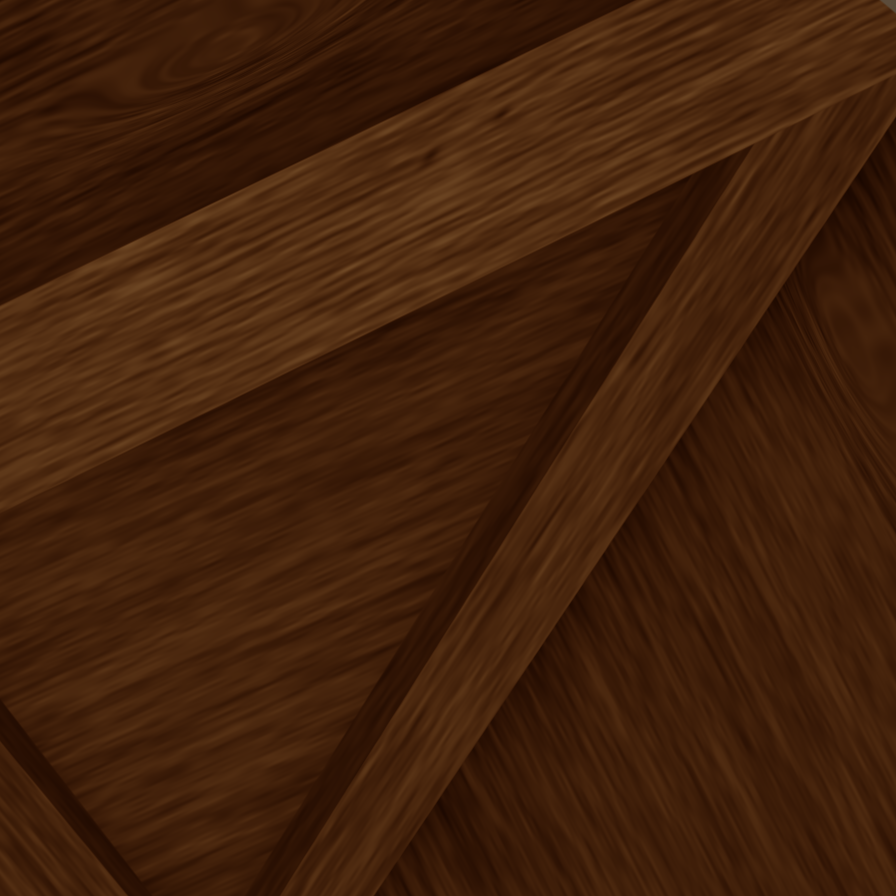
A three.js fragment shader for this texture:

```glsl
// Dark stained timber: a broad slanted beam and two braces over recessed grained panels.
#define EDGE_SOFT 0.0014
#define GRAIN_DEPTH 0.29
#define BEAM_TONE 0.69
#define BRACE_TONE 0.54
#define PANEL_TONE 0.43
#define SIDE_TONE 0.09
#define SHADOW_WIDTH 0.035
#define BEAM_ANGLE 0.454
#define BRACE_ANGLE 0.99

varying vec2 vUv;

float hash(vec2 p) {
  vec3 q = fract(p.xyx * vec3(0.1031, 0.1030, 0.0973));
  q += dot(q, q.yzx + 33.33);
  return fract((q.x + q.y) * q.z);
}

float noise(vec2 p) {
  vec2 i = floor(p), f = fract(p);
  f = f * f * (3.0 - 2.0 * f);
  return mix(mix(hash(i), hash(i + vec2(1, 0)), f.x),
             mix(hash(i + vec2(0, 1)), hash(i + vec2(1, 1)), f.x), f.y);
}

// Signed distance to the line a-b, positive on its left
float side(vec2 p, vec2 a, vec2 b) {
  vec2 d = normalize(b - a), r = p - a;
  return d.x * r.y - d.y * r.x;
}

float cover(float d) { return smoothstep(-EDGE_SOFT, EDGE_SOFT, d); }
float shadow(float d) { return exp(-max(d, 0.0) / SHADOW_WIDTH); }

vec2 turn(vec2 p, float a) {
  float c = cos(a), s = sin(a);
  return vec2(c * p.x + s * p.y, c * p.y - s * p.x);
}

// Fibres run along x; arch bends the rings about the origin
float grain(vec2 q, float rings, float arch, float seed) {
  vec2 k = q / vec2(0.17, 0.035);
  vec2 s = vec2(q.x, q.y + arch * exp(-dot(k, k))) + seed;
  float warp = noise(s * vec2(4.0, 14.0)) + 0.25 * noise(s * vec2(22.0, 60.0));
  float ring = sin(6.2832 * (s.y * rings + warp * 1.7));
  float strength = 0.25 + 0.75 * noise(s * vec2(4.0, 9.0) + 7.0);
  float broad = noise(s * vec2(2.5, 11.0) + 3.0) - 0.5;
  float streak = noise(s * vec2(2.5, 55.0)) - 0.5;
  float fibre = noise(s * vec2(9.0, 170.0)) - 0.5;
  float pore = noise(s * vec2(38.0, 290.0)) - 0.5;
  return ring * strength * 0.38 + broad * 0.35 + streak * 0.65 + fibre * 1.15 + pore * 1.0;
}

float knot(vec2 p, vec2 c) {
  vec2 q = turn(p - c, 0.8) / vec2(0.014, 0.005);
  return exp(-dot(q, q));
}

vec3 stain(float t) {
  t = clamp(t, -0.4, 1.35);
  return max(vec3(0.15, 0.055, 0.008) + t * vec3(0.24, 0.14, 0.045)
             + t * t * vec3(0.0, 0.045, 0.06), 0.0);
}

void main() {
  vec2 p = vUv;
  // Edges of the beam and braces
  float top = side(p, vec2(0.0, 0.659), vec2(0.71, 1.0));
  float bottom = side(p, vec2(0.0, 0.427), vec2(1.0, 0.917));
  float recess = side(p, vec2(0.0, 0.708), vec2(0.61, 1.0));
  float braceL = side(p, vec2(0.3125, 0.0), vec2(0.833, 0.826));
  float braceR = side(p, vec2(0.417, 0.0), vec2(1.0, 0.87));
  float braceSide = side(p, vec2(0.273, 0.0), vec2(0.768, 0.798));
  float footFace = side(p, vec2(0.0, 0.173), vec2(0.143, 0.0));
  float footSide = side(p, vec2(0.0, 0.22), vec2(0.17, 0.0));
  // Central panel
  float tone = PANEL_TONE + GRAIN_DEPTH * 0.8 * grain(turn(p, 0.42), 42.0, 0.0, 3.0);
  tone += 0.06 * (1.0 - smoothstep(0.1, 0.7, length(p - vec2(0.3, 0.35))));
  tone -= 0.24 * shadow(-bottom) + 0.16 * shadow(braceSide) + 0.2 * shadow(footSide);
  // Right panel, fibres running steeply down
  vec2 q = turn(p - vec2(0.94, 0.61), -1.10);
  float right = PANEL_TONE - 0.03 + GRAIN_DEPTH * 0.8 * grain(q, 44.0, 0.06, 11.0);
  right -= 0.34 * shadow(-braceR * 0.75) + 0.10 * smoothstep(0.45, 0.9, p.y);
  tone = mix(tone, right, cover(-braceR));
  // Side and face of the long brace
  float braceGrain = grain(turn(p, BRACE_ANGLE), 66.0, 0.0, 19.0);
  float darkSide = SIDE_TONE + 0.16 * braceGrain + 0.06 * (1.0 - p.y);
  tone = mix(tone, darkSide, cover(-braceSide) * cover(braceL));
  float brace = BRACE_TONE + GRAIN_DEPTH * braceGrain - 0.13 * shadow(-bottom);
  brace += 0.13 * exp(-abs(braceL) / 0.006) + 0.10 * exp(-abs(braceR) / 0.007);
  tone = mix(tone, brace, cover(-braceL) * cover(braceR));
  // Short brace in the lower left corner
  float footGrain = grain(turn(p, -0.88), 58.0, 0.0, 27.0);
  tone = mix(tone, SIDE_TONE + 0.14 * footGrain, cover(-footSide));
  float foot = BRACE_TONE - 0.04 + GRAIN_DEPTH * footGrain + 0.15 * exp(-abs(footFace) / 0.006);
  tone = mix(tone, foot, cover(-footFace));
  // Upper panel with arched rings, then the recessed side
  q = turn(p - vec2(0.26, 0.94), 0.46);
  float upper = 0.31 + GRAIN_DEPTH * 0.95 * grain(q, 62.0, 0.075, 35.0) - 0.1 * shadow(recess);
  float ledge = SIDE_TONE + 0.10 + 0.17 * grain(q, 45.0, 0.0, 41.0) - 0.08 * shadow(top * 2.0);
  tone = mix(tone, mix(ledge, upper, smoothstep(-0.004, 0.006, recess)), cover(top));
  // Broad beam with lit lower arris and small knots
  float beam = BEAM_TONE + GRAIN_DEPTH * 1.15 * grain(turn(p, BEAM_ANGLE), 82.0, 0.0, 52.0);
  beam += 0.10 * exp(-abs(top) / 0.012) + 0.17 * exp(-abs(bottom) / 0.012);
  beam -= 0.10 * smoothstep(0.55, 1.0, p.x);
  beam -= 0.5 * (knot(p, vec2(0.48, 0.825)) + knot(p, vec2(0.56, 0.872)));
  tone = mix(tone, beam, cover(-top) * cover(bottom));
  // Pale gap at the upper right corner
  float gap = side(p, vec2(0.982, 1.0), vec2(1.0, 0.985));
  gl_FragColor = vec4(mix(stain(tone), vec3(0.36, 0.30, 0.23), cover(gap)), 1.0);
}
```
